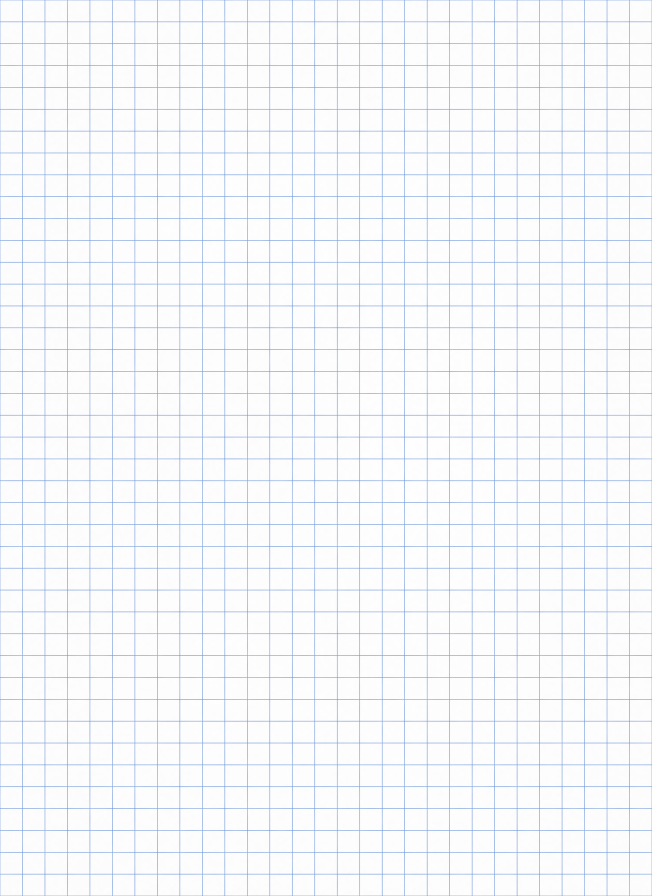
A WebGL 2 fragment shader for this pattern:

```glsl
#version 300 es
precision highp float;

uniform vec2 u_resolution;
out vec4 fragColor;

float hash(vec2 p) {
    return fract(sin(dot(p, vec2(127.1, 311.7))) * 43758.5453);
}

// Value noise that wraps after a whole number of lattice cells
float wrapNoise(vec2 uv, vec2 period) {
    vec2 p = uv * period;
    vec2 i = floor(p);
    vec2 f = fract(p);
    f = f * f * (3.0 - 2.0 * f);
    float a = hash(mod(i, period));
    float b = hash(mod(i + vec2(1.0, 0.0), period));
    float c = hash(mod(i + vec2(0.0, 1.0), period));
    float d = hash(mod(i + 1.0, period));
    return mix(mix(a, b, f.x), mix(c, d, f.x), f.y);
}

// Share of a pixel's width covered by a thin line, per axis
vec2 lineCoverage(vec2 dist, float halfWidth, float pixel) {
    vec2 hi = min(dist + 0.5 * pixel, vec2(halfWidth));
    vec2 lo = max(dist - 0.5 * pixel, vec2(-halfWidth));
    return clamp((hi - lo) / pixel, 0.0, 1.0);
}

void main() {
    vec2 uv = gl_FragCoord.xy / u_resolution;
    vec2 count = vec2(29.0, 41.0);

    // Distance to the nearest rule, in canvas heights
    vec2 cellSize = vec2(u_resolution.x / u_resolution.y, 1.0) / count;
    vec2 dist = abs(fract(uv * count + 0.5) - 0.5) * cellSize;
    vec2 rules = lineCoverage(dist, 0.00034, 1.0 / u_resolution.y);

    // Slightly uneven printing
    float press = mix(0.92, 1.08, wrapNoise(uv, vec2(58.0, 82.0)));
    float ink = (1.0 - (1.0 - rules.x) * (1.0 - rules.y)) * press;

    // Near-white paper with faint broad shading and fine grain
    float shade = wrapNoise(uv, vec2(3.0, 4.0)) - 0.5;
    float grain = wrapNoise(uv, vec2(186.0, 256.0)) - 0.5;
    vec3 paper = vec3(0.992) + 0.006 * shade + 0.006 * grain;

    vec3 inkBlue = vec3(0.47, 0.62, 0.86);
    fragColor = vec4(mix(paper, inkBlue, clamp(ink, 0.0, 1.0)), 1.0);
}
```
